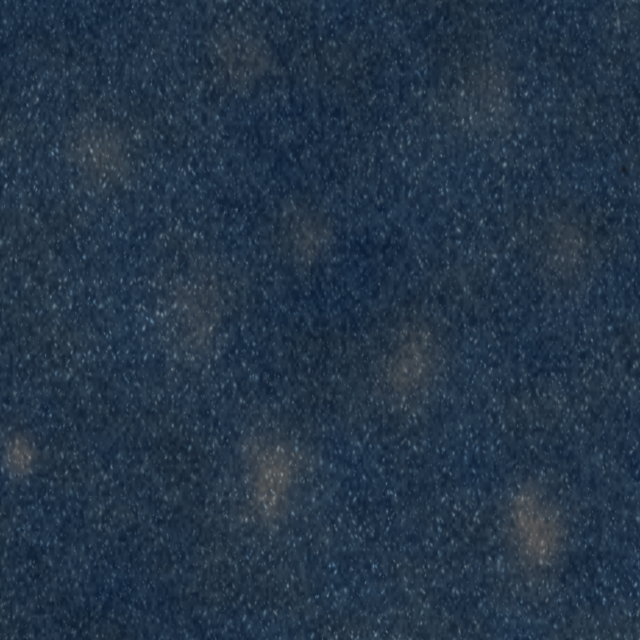
This texture is drawn by a WebGL 2 fragment shader. Its source:

```glsl
#version 300 es
precision highp float;
// Dark blue woven-looking surface: stretched value noise forms the grain,
// jittered cells scatter short pale fibres that lean around the vertical,
// and a few soft dusty stains and dark pits lie on top.

uniform vec2 u_resolution;
out vec4 outColor;

const vec3 DEEP_BLUE = vec3(0.090, 0.158, 0.236);
const vec3 MID_BLUE = vec3(0.160, 0.234, 0.306);
const vec3 FIBRE_LIGHT = vec3(0.190, 0.205, 0.200);
const vec3 DUST = vec3(0.410, 0.385, 0.360);
const vec3 PIT = vec3(0.050, 0.075, 0.100);

float hash(vec2 p) {
    return fract(sin(dot(p, vec2(127.1, 311.7))) * 43758.5453);
}

vec2 hash2(vec2 p) {
    return vec2(hash(p), hash(p + 57.3));
}

float valueNoise(vec2 p) {
    vec2 cell = floor(p);
    vec2 f = fract(p);
    f = f * f * (3.0 - 2.0 * f);
    float low = mix(hash(cell), hash(cell + vec2(1.0, 0.0)), f.x);
    float high = mix(hash(cell + vec2(0.0, 1.0)), hash(cell + vec2(1.0)), f.x);
    return mix(low, high, f.y);
}

float fbm(vec2 p) {
    float sum = 0.0;
    float weight = 0.5;
    for (int i = 0; i < 4; i++) {
        sum += weight * valueNoise(p);
        p = p * 2.03 + 17.7;
        weight *= 0.5;
    }
    return sum / 0.9375;
}

vec2 rotate(vec2 v, float angle) {
    float c = cos(angle);
    float s = sin(angle);
    return vec2(c * v.x + s * v.y, c * v.y - s * v.x);
}

// One soft ellipse per jittered cell; size is its half extent on the canvas.
float scatter(vec2 p, vec2 cells, vec2 size, float density, float lean, float seed) {
    vec2 q = p * cells;
    vec2 home = floor(q);
    float light = 0.0;
    for (int y = -1; y <= 1; y++) {
        for (int x = -1; x <= 1; x++) {
            vec2 id = home + vec2(x, y);
            vec2 rnd = hash2(id + seed);
            vec2 look = hash2(id + seed + 23.9);
            float present = step(hash(id + seed + 91.1), density);
            vec2 offset = rotate((q - id - rnd) / cells, (look.x - 0.45) * lean);
            offset /= size * mix(0.65, 1.3, rnd.y);
            float strength = present * look.y * look.y;
            light = max(light, strength * exp(-dot(offset, offset)));
        }
    }
    return light;
}

// Feathered stains, spread by a golden-ratio step and fading upward.
float stains(vec2 p) {
    vec2 warped = p + 0.07 * (vec2(fbm(p * 13.0), fbm(p * 13.0 + 40.0)) - 0.5);
    float amount = 0.0;
    for (int i = 0; i < 10; i++) {
        float k = float(i);
        vec2 rnd = hash2(vec2(k, 4.7));
        vec2 centre = vec2(fract(0.81 + k * 0.618), 0.15 + 0.085 * k);
        centre += 0.06 * (rnd - 0.5);
        vec2 offset = rotate(warped - centre, 0.8 * (rnd.x - 0.5));
        offset /= vec2(0.040, 0.054) * mix(0.75, 1.25, rnd.y);
        float strength = mix(0.82, 0.28, smoothstep(0.1, 0.6, centre.y));
        amount = max(amount, strength * exp(-dot(offset, offset)));
    }
    return amount;
}

void main() {
    vec2 p = gl_FragCoord.xy / min(u_resolution.x, u_resolution.y);

    // Base grain, stretched vertically, over broad drifts of tone
    float grain = 0.65 * valueNoise(p * vec2(230.0, 140.0))
                + 0.35 * valueNoise(p * vec2(110.0, 70.0) + 31.0);
    float drift = fbm(p * 4.0 + 8.0) - 0.5;
    float patches = fbm(p * 18.0 + 3.0) - 0.5;
    float tone = 0.46 + 1.75 * (grain - 0.5) + 0.75 * drift + 0.55 * patches;
    vec3 color = mix(DEEP_BLUE, MID_BLUE, tone);

    // Slow shift between clear blue and greyer teal
    float tint = fbm(p * 11.0 + 60.0) - 0.5;
    color += tint * vec3(0.045, 0.015, -0.035);

    // Dusty stains, broken up by the grain
    color = mix(color, DUST, stains(p) * (0.6 + 0.6 * grain));

    // Pale fibres: a dense fine layer, a finer glint layer, rare long threads
    float fibres = scatter(p, vec2(125.0, 90.0), vec2(0.0020, 0.0036), 0.6, 1.0, 0.0);
    float glints = scatter(p, vec2(165.0, 125.0), vec2(0.0014, 0.0023), 0.5, 1.6, 211.0);
    float threads = scatter(p, vec2(8.0), vec2(0.0025, 0.0100), 0.12, 2.4, 407.0);
    vec3 fibreTint = FIBRE_LIGHT + vec3(-0.04, 0.0, 0.03) * (valueNoise(p * 70.0) * 2.0 - 1.0);
    color += fibreTint * (fibres * (1.0 + 1.4 * drift) + 0.65 * glints + threads);

    // Small dark pits
    float pits = scatter(p, vec2(7.0), vec2(0.0070, 0.0085), 0.25, 2.0, 633.0);
    color = mix(color, PIT, 0.8 * pits);

    outColor = vec4(clamp(color, 0.0, 1.0), 1.0);
}
```
